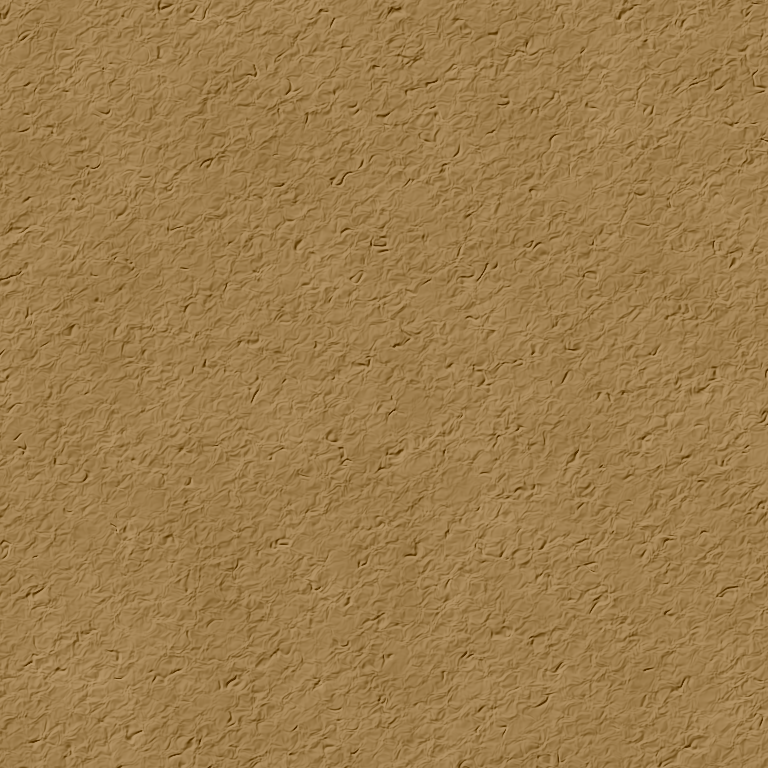
Write a three.js fragment shader that draws this texture.

```glsl
varying vec2 vUv;

const vec3 CLAY = vec3(0.617, 0.489, 0.298);
const vec3 TONE_STEP = vec3(0.045, 0.046, 0.051);
const vec2 GRAIN_DIR = vec2(0.87, 0.50);    // direction the wrinkles run
const vec2 LIGHT_DIR = vec2(-0.66, 0.75);   // light from the upper left
const float GRAIN_STRETCH = 0.84;
const float WARP_SCALE = 62.0;
const float WARP_AMOUNT = 0.0075;
const float LUMP_SCALE = 64.0;
const float WRINKLE_SCALE = 128.0;
const float GRIT_SCALE = 235.0;
const float CREASE_SCALE = 62.0;
const float PIT_SCALE = 40.0;
const float CREASE_DEPTH = 0.0030;
const float PIT_DEPTH = 0.0110;
const float RELIEF = 1.50;
const float SAMPLE_STEP = 0.0009;
const float BLOTCH_SCALE = 6.0;
const float BLOTCH_AMOUNT = 0.60;
const float PATCH_SCALE = 19.0;
const float PATCH_AMOUNT = 0.55;

vec2 hashDirection(vec2 cell) {
  vec3 h = fract(vec3(cell.xyx) * vec3(0.1031, 0.1030, 0.0973));
  h += dot(h, h.yzx + 33.33);
  float angle = 6.28318 * fract((h.x + h.y) * h.z);
  return vec2(cos(angle), sin(angle));
}

// Gradient noise, roughly -0.7 to 0.7
float noise(vec2 p) {
  vec2 i = floor(p);
  vec2 f = p - i;
  vec2 u = f * f * f * (f * (f * 6.0 - 15.0) + 10.0);
  float a = dot(hashDirection(i), f);
  float b = dot(hashDirection(i + vec2(1.0, 0.0)), f - vec2(1.0, 0.0));
  float c = dot(hashDirection(i + vec2(0.0, 1.0)), f - vec2(0.0, 1.0));
  float d = dot(hashDirection(i + 1.0), f - 1.0);
  return mix(mix(a, b, u.x), mix(c, d, u.x), u.y);
}

// Rotate to the grain, stretch along it and bend the result
vec2 grainSpace(vec2 p) {
  vec2 across = vec2(-GRAIN_DIR.y, GRAIN_DIR.x);
  vec2 q = vec2(dot(p, GRAIN_DIR) * GRAIN_STRETCH, dot(p, across)) + 7.0;
  vec2 bend = vec2(noise(q * WARP_SCALE), noise(q * WARP_SCALE + 61.7));
  return q + WARP_AMOUNT * bend;
}

float surfaceHeight(vec2 p) {
  vec2 q = grainSpace(p);

  // Rough body, calmer in some patches
  float roughness = 0.90 + 1.1 * noise(q * 26.0 + 23.1);
  float body = 0.45 * noise(q * LUMP_SCALE) / LUMP_SCALE
             + 0.65 * noise(q * WRINKLE_SCALE + 11.3) / WRINKLE_SCALE
             + 0.85 * noise(q * GRIT_SCALE + 37.9) / GRIT_SCALE;

  // Thin curved creases, with a few short deep cuts
  float fold = abs(noise(q * CREASE_SCALE + 5.3));
  float crease = 1.0 - smoothstep(0.0, 0.22, fold);
  float creaseMask = smoothstep(0.0, 0.40, noise(q * 36.0 + 83.2));
  float pitMask = smoothstep(0.27, 0.45, noise(q * PIT_SCALE + 47.6));
  float cuts = crease * (CREASE_DEPTH * creaseMask + PIT_DEPTH * pitMask);

  return body * roughness - cuts;
}

void main() {
  // Slope toward the light
  vec2 offset = LIGHT_DIR * SAMPLE_STEP;
  float rise = surfaceHeight(vUv - offset) - surfaceHeight(vUv + offset);
  float slope = RELIEF * rise / (2.0 * SAMPLE_STEP);

  // Soft highlights, deeper shadows
  float lit = max(slope, 0.0);
  float shaded = min(slope, 0.0);
  float tone = lit / (1.0 + 0.35 * lit) + 1.1 * shaded;
  tone = max(tone, -7.0) + 0.17;

  // Faint blotches, broad and small
  tone += BLOTCH_AMOUNT * noise(vUv * BLOTCH_SCALE + 3.7);
  tone += PATCH_AMOUNT * noise(vUv * PATCH_SCALE + 29.4);

  gl_FragColor = vec4(clamp(CLAY + TONE_STEP * tone, 0.0, 1.0), 1.0);
}
```
